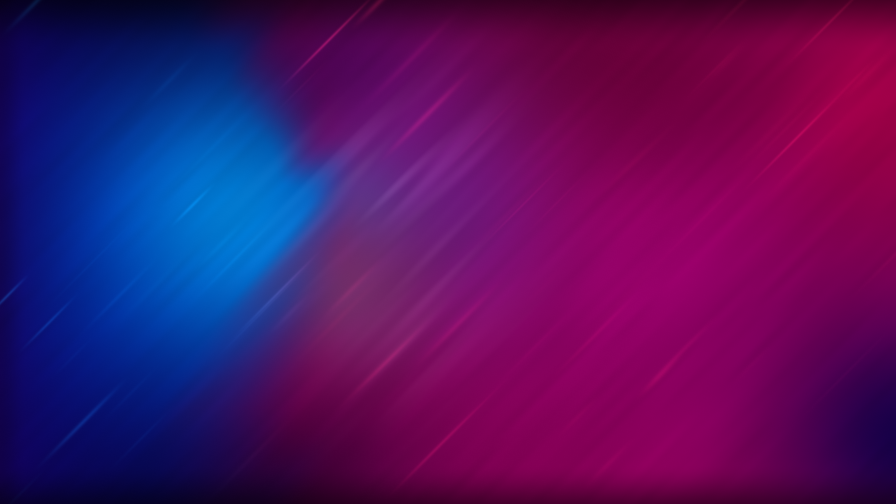
Give the GLSL for this background, as a WebGL 1 fragment shader.

```glsl
precision highp float;
// Soft blue and magenta light fields crossed by fine diagonal streaks.
uniform vec2 u_resolution;

float hash(vec2 p) {
  return fract(sin(dot(p, vec2(127.1, 311.7))) * 4375.85);
}

float noise(vec2 p) {
  vec2 i = floor(p), f = fract(p);
  f = f * f * (3.0 - 2.0 * f);
  return mix(mix(hash(i), hash(i + vec2(1.0, 0.0)), f.x),
             mix(hash(i + vec2(0.0, 1.0)), hash(i + 1.0), f.x), f.y);
}

// Elliptical falloff: one at the centre, fading smoothly outward
float glow(vec2 p, vec2 centre, vec2 radius) {
  vec2 d = (p - centre) / radius;
  return exp(-dot(d, d));
}

// Warm side: magenta body, crimson top, violet centre, indigo corner
vec3 warmField(vec2 p) {
  vec3 c = vec3(0.52, 0.0, 0.32);
  c = mix(c, vec3(0.58, 0.0, 0.40), glow(p, vec2(1.34, 0.42), vec2(0.46, 0.34)));
  c = mix(c, vec3(0.38, 0.0, 0.20), 0.9 * glow(p, vec2(1.20, 0.88), vec2(0.46, 0.22)));
  c = mix(c, vec3(0.62, 0.0, 0.27), 0.9 * glow(p, vec2(1.76, 0.80), vec2(0.22, 0.26)));
  c = mix(c, vec3(0.32, 0.01, 0.36), 0.9 * glow(p, vec2(0.68, 0.86), vec2(0.24, 0.20)));
  c = mix(c, vec3(0.43, 0.10, 0.51), 0.9 * glow(p, vec2(0.88, 0.60), vec2(0.21, 0.25)));
  c = mix(c, vec3(0.29, 0.24, 0.58), 0.75 * glow(p, vec2(0.71, 0.59), vec2(0.11, 0.13)));
  c = mix(c, vec3(0.47, 0.20, 0.43), 0.9 * glow(p, vec2(0.68, 0.42), vec2(0.17, 0.16)));
  c = mix(c, vec3(0.26, 0.0, 0.24), 0.9 * glow(p, vec2(0.54, 0.05), vec2(0.30, 0.20)));
  return mix(c, vec3(0.06, 0.0, 0.27), 0.95 * glow(p, vec2(1.80, 0.13), vec2(0.25, 0.25)));
}

// Cool side: azure core in deep blue, violet toward the left rim
vec3 coolField(vec2 p) {
  vec3 c = vec3(0.05, 0.0, 0.36);
  c = mix(c, vec3(0.0, 0.11, 0.60), glow(p, vec2(0.30, 0.50), vec2(0.32, 0.36)));
  c = mix(c, vec3(0.0, 0.47, 0.81), glow(p, vec2(0.47, 0.58), vec2(0.27, 0.29)));
  return mix(c, vec3(0.12, 0.0, 0.38), 0.6 * exp(-p.x * 16.0));
}

void main() {
  vec2 uv = gl_FragCoord.xy / u_resolution;
  vec2 p = gl_FragCoord.xy / u_resolution.y;
  // x runs along the streaks, y across them
  vec2 q = vec2(p.x + p.y, p.y - p.x) * 0.7071;

  // Blunt wedge separating the two fields, softer away from its tip
  float fromTip = p.y - 0.60;
  float edge = 0.64 - 0.48 * (sqrt(fromTip * fromTip + 0.004) - 0.06);
  edge = max(edge, 0.47) + 0.07 * (noise(q * vec2(3.0, 16.0)) - 0.5);
  float softness = 0.065 + 0.22 * abs(fromTip);
  float warm = smoothstep(-softness, softness, p.x - edge);
  vec3 color = mix(coolField(p), warmField(p), warm);

  // Shafts through the centre, cloudy variation and fine brushed grain
  float shafts = 0.6 * noise(q * vec2(2.5, 24.0) + 7.0)
               + 0.4 * noise(q * vec2(4.0, 55.0) + 2.0);
  color += vec3(0.11, 0.11, 0.10) * smoothstep(0.42, 0.85, shafts)
         * glow(p, vec2(0.78, 0.54), vec2(0.20, 0.27));
  color *= 0.94 + 0.12 * noise(q * vec2(3.0, 8.0) + 3.0);
  color *= 0.965 + 0.07 * noise(q * vec2(7.0, 60.0) + 5.0);

  // Darkened rim, deepest at the upper left
  float rim = smoothstep(-0.05, 0.08, uv.y) * smoothstep(-0.05, 0.10, 1.0 - uv.y);
  color *= mix(0.3, 1.0, rim) * mix(0.8, 1.0, smoothstep(0.0, 0.03, uv.x));
  color *= 1.0 - 0.45 * glow(p, vec2(0.28, 1.04), vec2(0.38, 0.20));
  color *= 1.0 - 0.35 * glow(p, vec2(0.40, -0.02), vec2(0.30, 0.18));

  // Scattered tapered streaks, tinted by the side they fall on
  vec3 tint = mix(vec3(0.03, 0.25, 0.32), vec3(0.48, 0.09, 0.17), warm);
  for (int i = 0; i < 60; i++) {
    float n = float(i);
    vec2 start = vec2((n + hash(vec2(n, 1.0))) / 60.0 * 1.78, hash(vec2(n, 2.0)));
    vec2 d = p - start;
    float along = (d.x + d.y) * 0.7071 / mix(0.06, 0.16, hash(vec2(n, 3.0)));
    float across = (d.y - d.x) * 0.7071 / mix(0.002, 0.006, hash(vec2(n, 4.0)));
    float strength = mix(0.08, 0.6, pow(hash(vec2(n, 5.0)), 3.0));
    // Keep the calm magenta area nearly free of streaks
    strength *= 1.0 - 0.95 * glow(start, vec2(1.30, 0.45), vec2(0.42, 0.32));
    color += tint * strength * exp(-across * across)
           * smoothstep(1.0, 0.0, abs(along));
  }

  // Fine dither against banding
  color += (hash(gl_FragCoord.xy) - 0.5) / 255.0;
  gl_FragColor = vec4(clamp(color, 0.0, 1.0), 1.0);
}
```
